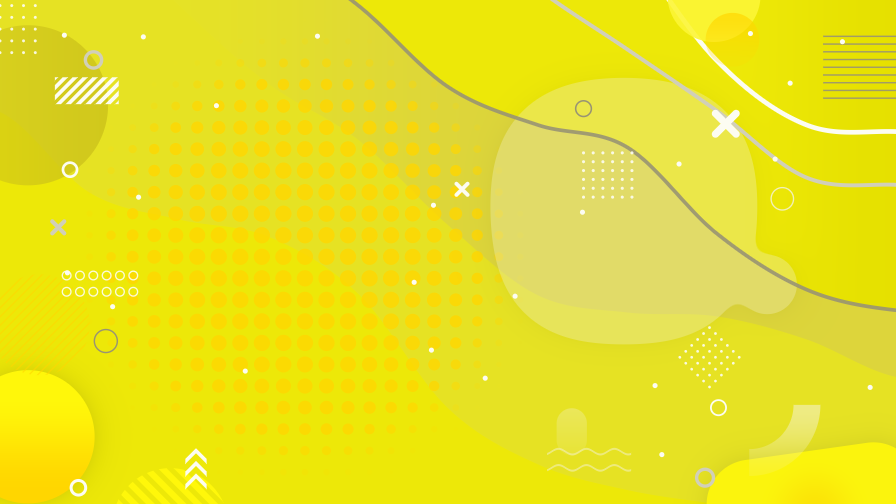
Reproduce this background procedurally as a WebGL 2 fragment shader.

```glsl
#version 300 es
precision highp float;
// Yellow abstract background: flowing bands, halftone dots, soft blobs and small ornaments.
uniform vec2 u_resolution;
out vec4 fragColor;

const vec2 CANVAS = vec2(16, 9);  // size in drawing units
const float KNOT_STEP = 1.6, DOT_STEP = 0.3846, DOT_RADIUS = 0.145;
const float SPECK_CELL = 1.6, SPECK_SHARE = 0.42;
const vec3 YELLOW = vec3(0.93, 0.91, 0.03), PALE = vec3(0.9, 0.885, 0.15),
  DARK = vec3(0.865, 0.835, 0.23), OLIVE = vec3(0.8, 0.76, 0.1),
  GOLD = vec3(1, 0.84, 0), LEMON = vec3(1, 0.97, 0.04), CREAM = vec3(0.95, 0.94, 0.72),
  WHITE = vec3(0.99, 0.99, 0.95), SILVER = vec3(0.82, 0.81, 0.72), GREY = vec3(0.6, 0.58, 0.45);
// Curve heights at evenly spaced knots from left to right
const float RIDGE[11] = float[11](12., 11.5, 11., 10., 8.9, 7.45, 6.77, 6.37, 4.83, 3.83, 3.46);
const float MIDDLE[11] = float[11](12.1, 10.5, 8.9, 7.5, 6.5, 4.98, 3.73, 3.42, 3.35, 2.94, 2.27);
const float LOWER[11] = float[11](7., 5.56, 5.08, 4.77, 3.75, 1.71, .71, .25, 0., -.2, -.4);
const float UPPER[11] = float[11](14., 13.5, 13., 12.5, 11.8, 10.5, 9.2, 8.12, 7.02, 5.83, 5.7);
const float TOP[11] = float[11](18., 17., 16., 15., 14., 13., 12., 10.04, 7.92, 6.77, 6.65);

vec2 p;    // current point
vec3 col;  // colour painted so far
float px;  // size of one pixel in units

float hash(vec2 v) {
  vec3 q = fract(v.xyx * 0.1031);
  q += dot(q, q.yzx + 33.33);
  return fract((q.x + q.y) * q.z);
}
float spline(float h[11], float x) {
  float s = clamp(x / KNOT_STEP, 0.0, 9.999);
  int i = int(s);
  float t = s - float(i), a = h[max(i - 1, 0)], b = h[i], c = h[i + 1], d = h[min(i + 2, 10)];
  return b + 0.5 * t * (c - a + t * (2.0 * a - 5.0 * b + 4.0 * c - d + t * (3.0 * (b - c) + d - a)));
}
float curve(float h[11]) {
  float y = spline(h, p.x), slope = (spline(h, p.x + 0.02) - y) / 0.02;
  return (p.y - y) / sqrt(1.0 + slope * slope);
}
float disc(float x, float y, float r) { return length(p - vec2(x, y)) - r; }
float box(vec2 q, float w, float h) {
  q = abs(q) - vec2(w, h);
  return length(max(q, 0.0)) + min(max(q.x, q.y), 0.0);
}
vec2 diagonal(vec2 q) { return vec2(q.x - q.y, q.x + q.y) * 0.7071; }
float stripes(float s, float gap, float w) { return abs(fract(s / gap) - 0.5) * gap - w; }
float lattice(vec2 q, vec2 gap, vec2 count) {
  return length(q - clamp(round(q / gap), vec2(0), count - 1.0) * gap);
}
void paint(vec3 ink, float d, float alpha) { col = mix(col, ink, alpha * clamp(0.5 - d / px, 0.0, 1.0)); }
void shade(float d, float amount) { col *= 1.0 - amount * exp(-5.0 * max(d, 0.0)); }
void ring(vec3 ink, float x, float y, float r, float w) { paint(ink, abs(disc(x, y, r)) - w, 1.0); }
void cross45(vec3 ink, float x, float y, float r) {
  vec2 q = abs(diagonal(p - vec2(x, y)));
  paint(ink, length(vec2(max(max(q.x, q.y) - r, 0.0), min(q.x, q.y))) - r * 0.25, 1.0);
}

void main() {
  p = gl_FragCoord.xy / u_resolution * CANVAS;
  px = CANVAS.y / u_resolution.y;
  // Flowing bands
  float ridge = curve(RIDGE);
  col = YELLOW;
  paint(PALE, -curve(LOWER), 0.9);
  paint(mix(PALE, DARK, smoothstep(3.0, 9.0, p.x)), -curve(MIDDLE), 1.0);
  paint(YELLOW - 0.03 * smoothstep(13.0, 16.0, p.x), -ridge, 1.0);
  // Halftone dots
  vec2 q = mod(p - vec2(5.83, 4.03) + 0.5 * DOT_STEP, DOT_STEP) - 0.5 * DOT_STEP;
  float fade = 1.0 - smoothstep(0.35, 1.0, length((p - q - vec2(5.4, 4.4)) / 4.6));
  paint(GOLD, length(q) - DOT_RADIUS * sqrt(fade), (ridge < 0.0 ? 0.8 : 0.25) * smoothstep(0.0, 0.5, fade));
  // Olive blob, then pale blob with its arm
  paint(OLIVE, disc(0.5, 7.12, 1.43), 0.55 + 0.25 * smoothstep(-0.5, 2.0, p.x));
  q = p - vec2(11.14, 5.15);
  float a = atan(q.y, q.x), arm = disc(13.7, 3.92, 0.53);
  float blob = length(q) - 2.46 - 0.08 * (sin(a) - cos(4.0 * a));
  float blend = max(0.4 - abs(blob - arm), 0.0);
  blob = min(blob, arm) - blend * blend / 1.6;
  shade(blob, 0.025);
  paint(CREAM, blob, 0.37);
  // Long ribbons
  paint(GREY, abs(ridge) - 0.033, 0.9);
  paint(SILVER, abs(curve(UPPER)) - 0.035, 1.0);
  paint(WHITE, abs(curve(TOP)) - 0.042, 1.0);
  // Corner shapes, arc and pill
  float sun = disc(0.5, 1.2, 1.19);
  shade(sun, 0.07);
  paint(mix(GOLD, LEMON, smoothstep(0.2, 2.0, p.y)), sun, 1.0);
  q = mat2(0.99, -0.14, 0.14, 0.99) * (p - vec2(14.55, -0.15));
  float mound = box(q, 1.1, 0.3) - 0.8;
  shade(mound, 0.05);
  paint(mix(GOLD, LEMON, 0.4 + 0.6 * smoothstep(0.0, 1.0, length(q))), mound, 0.9);
  paint(mix(LEMON, CREAM, 0.25), disc(12.75, 9.08, 0.83), 0.9);
  paint(GOLD, disc(13.08, 8.29, 0.48), 0.2 + 0.5 * smoothstep(7.8, 8.8, p.y));
  q = p - vec2(13.38, 1.77);
  paint(CREAM, max(abs(length(q) - 1.03) - 0.24, max(-q.x, q.y)), 0.15 + 0.5 * smoothstep(-1.3, 0.0, q.y));
  paint(CREAM, box(p - vec2(10.21, 1.29), 0.0, 0.15) - 0.27, 0.3 * p.y - 0.14);
  // Hatching, ruled lines and waves
  q = diagonal(p);
  paint(WHITE, max(box(p - vec2(1.55, 7.38), 0.57, 0.24), stripes(q.x, 0.125, 0.034)), 1.0);
  paint(GOLD, max(disc(0.7, 3.2, 0.9), stripes(q.x, 0.11, 0.012)), 0.6);
  paint(LEMON, max(disc(3.04, -0.4, 1.04), stripes(q.y, 0.2, 0.055)), 1.0);
  paint(GREY, max(box(p - vec2(15.4, 7.8), 0.7, 0.6), stripes(p.y - 7.73, 0.138, 0.013)), 0.9);
  float wave = stripes(p.y - 0.5 - 0.05 * cos(12.6 * p.x), 0.29, 0.018);
  paint(CREAM, max(wave, box(p - vec2(10.52, 0.79), 0.75, 0.25)), 0.6);
  // Lattices of dots and small rings
  paint(WHITE, lattice(p - vec2(0, 8.06), vec2(0.21), vec2(4, 5)) - 0.026, 0.9);
  paint(WHITE, lattice(p - vec2(10.42, 5.48), vec2(0.173, 0.158), vec2(6)) - 0.027, 0.9);
  paint(WHITE, lattice(diagonal(p - vec2(12.67, 2.62)) + 0.375, vec2(0.15), vec2(6)) - 0.024, 0.9);
  paint(WHITE, abs(lattice(p - vec2(1.19, 3.79), vec2(0.238, 0.29), vec2(6, 2)) - 0.077) - 0.012, 0.9);
  // Stacked chevrons
  float side = abs(p.x - 3.5), fold = side + p.y - 0.5;
  fold -= 0.225 * clamp(round(fold / 0.225), 0.0, 2.0);
  paint(WHITE, max(abs(fold) * 0.707 - 0.032, side - 0.19), 1.0);
  // Rings and crosses
  ring(SILVER, 1.67, 7.93, 0.145, 0.03);
  ring(WHITE, 1.25, 5.97, 0.125, 0.024);
  ring(GREY, 1.89, 2.91, 0.205, 0.013);
  ring(GREY, 10.42, 7.06, 0.14, 0.014);
  ring(CREAM, 13.97, 5.45, 0.2, 0.012);
  ring(WHITE, 12.83, 1.72, 0.135, 0.016);
  ring(SILVER, 12.59, 0.47, 0.15, 0.03);
  ring(WHITE, 1.4, 0.29, 0.13, 0.027);
  cross45(WHITE, 12.96, 6.79, 0.26);
  cross45(WHITE, 8.25, 5.62, 0.14);
  cross45(SILVER, 1.04, 4.94, 0.15);
  // Scattered specks
  vec2 id = floor(p / SPECK_CELL);
  q = (id + 0.15 + 0.7 * vec2(hash(id + 3.7), hash(id + 19.1))) * SPECK_CELL;
  if (hash(id + 7.3) < SPECK_SHARE) paint(WHITE, disc(q.x, q.y, 0.045), 1.0);
  fragColor = vec4(col, 1);
}
```
